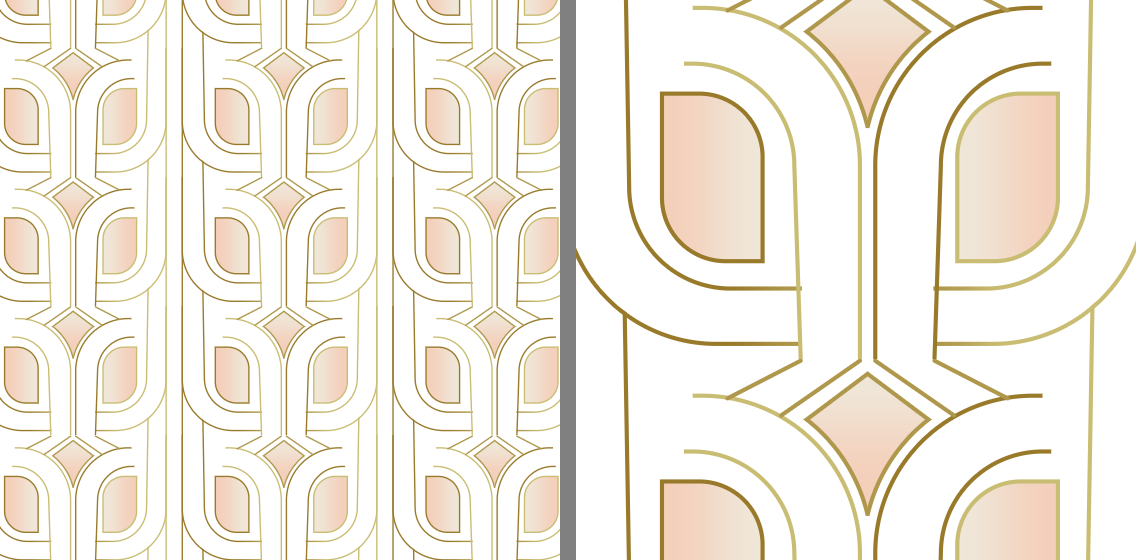
Left: the whole. Right: its middle third, enlarged.
Reproduce this pattern procedurally as a Shadertoy shader.

```glsl
// Art deco columns of gilded arches, bowls, leaves and kites on white.
// One cell is folded about its axis and drawn with rounded-corner distances;
// arch lines and bowl lines swap dark and light gold across the axis.

const vec3 DARK_GOLD = vec3(0.60, 0.48, 0.17);
const vec3 LIGHT_GOLD = vec3(0.79, 0.74, 0.45);
const vec3 PINK = vec3(0.955, 0.815, 0.735);
const vec3 BEIGE = vec3(0.94, 0.905, 0.85);

// Signed distance to a quarter plane whose corner is an arc of radius r.
float bend(vec2 p, vec2 center, float r) {
    return length(max(p - center, 0.0)) - r;
}

float segment(vec2 p, vec2 a, vec2 b) {
    vec2 ab = b - a;
    return length(p - a - ab * clamp(dot(p - a, ab) / dot(ab, ab), 0.0, 1.0));
}

float coverage(float d, float pixel) {
    return clamp(0.5 - d / pixel, 0.0, 1.0);
}

void stroke(inout vec3 color, float d, vec3 ink, float pixel) {
    color = mix(color, ink, coverage(abs(d) - 0.95, pixel));
}

void mainImage(out vec4 fragColor, in vec2 fragCoord) {
    // The canvas is 768 units high, with y running downward.
    float pixel = 768.0 / iResolution.y;
    vec2 pos = vec2(fragCoord.x, iResolution.y - fragCoord.y) * pixel;

    // Repeat, then fold about the column axis.
    vec2 cell = vec2(289.0, 177.3);
    vec2 p = mod(pos - vec2(238.8, 65.3), cell) - vec2(150.5, 28.0);
    vec2 q = vec2(abs(p.x), p.y);
    bool left = p.x < 0.0;
    vec3 archInk = left ? LIGHT_GOLD : DARK_GOLD;
    vec3 bowlInk = left ? DARK_GOLD : LIGHT_GOLD;
    vec3 roofInk = mix(LIGHT_GOLD, DARK_GOLD, 0.55);
    vec3 color = vec3(1.0);

    // Leaf: two opposite corners round, two sharp.
    vec2 l = q - vec2(left ? 71.0 : 64.0, 66.5);
    vec2 leafCorner = vec2(-6.0, 9.3);
    float leaf = max(bend(l, leafCorner, 29.0), bend(-l, leafCorner, 29.0));
    vec3 leafFill = mix(BEIGE, PINK, smoothstep(-23.0, 20.0, l.x));
    color = mix(color, leafFill, coverage(leaf, pixel));
    stroke(color, leaf, bowlInk, pixel);

    // Kite: straight top, lower sides concentric with the arches.
    vec2 archCenter = vec2(75.5, 61.0);
    float kite = max(dot(q - vec2(0.0, -21.0), vec2(0.6, -0.8)),
                     77.5 - length(q - archCenter));
    kite = max(kite, q.y - 43.0);
    vec3 kiteFill = mix(BEIGE, PINK, smoothstep(-21.0, 28.0, q.y));
    color = mix(color, kiteFill, coverage(kite, pixel));
    stroke(color, kite, roofInk, pixel);

    // Column edge and the two nested bowls, fading toward the stem.
    float edge = left ? 139.3 : 127.5;
    float innerEdge = left ? 109.0 : 100.7;
    vec3 fadedInk = mix(roofInk, bowlInk, smoothstep(31.0, 65.0, q.x));
    float outerBowl = bend(q, vec2(edge - 70.0, 72.6), 70.0);
    vec2 leaning = q - vec2(0.017 * max(71.0 - q.y, 0.0), 0.0);
    float innerBowl = bend(leaning, vec2(innerEdge - 46.3, 71.0), 46.3);
    float stemSide = 31.0 - q.x;
    stroke(color, q.x - edge, bowlInk, pixel);
    stroke(color, max(abs(outerBowl), stemSide), fadedInk, pixel);
    stroke(color, max(abs(innerBowl), stemSide), fadedInk, pixel);

    // Top of the next inner bowl, hidden above the outer bowl's rim.
    float nextSide = q.x - innerEdge - 0.017 * (71.0 + cell.y - q.y);
    stroke(color, max(abs(nextSide), -outerBowl), bowlInk, pixel);

    // Arches flowing down into the stem, the wider one tapering slightly.
    float outerArch = bend(-q, -archCenter, 72.0);
    vec2 tapered = q + vec2(0.033 * max(q.y - 61.0, 0.0), 0.0);
    float innerArch = bend(-tapered, vec2(-80.0, -61.0), 46.5);
    stroke(color, max(abs(outerArch), q.x - 79.0), archInk, pixel);
    stroke(color, max(abs(innerArch), q.x - 83.0), archInk, pixel);

    // Roof and eave over the kite.
    stroke(color, segment(q, vec2(3.5, -27.0), vec2(39.5, -2.0)), roofInk, pixel);
    stroke(color, segment(q, vec2(30.6, -27.0), vec2(64.0, -9.8)), roofInk, pixel);

    fragColor = vec4(color, 1.0);
}
```
